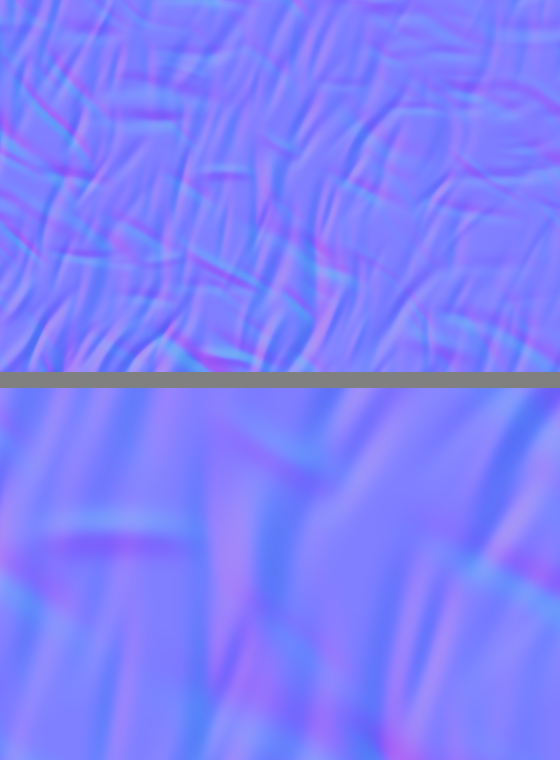
Top: the whole. Bottom: its middle third, enlarged.
Write a Shadertoy shader that draws this texture map.

```glsl
// Tangent-space normal map of crumpled cloth: soft tapered folds in locally aligned bundles.

const float FOLD_STRENGTH = 0.98;   // overall steepness of the folds
const float SLOPE_LIMIT = 0.5;      // slopes level off towards this value
const float FALLING_SHARE = 0.36;   // share of folds that descend to the right
const float VALLEY_SHARE = 0.18;    // share of folds that sink instead of rise
const float BEND = 0.9;             // largest curvature of a fold
const float WARP = 0.02;            // wobble of the fold lines
const float SWELL = 0.025;          // slope of the broad undulation
const vec2 BASE_TILT = vec2(0.0, 0.004);
const vec2 STEEP_ANGLES = vec2(0.72, 1.72);     // rising folds, radians
const vec2 FALLING_ANGLES = vec2(-1.2, -0.2);   // falling folds, radians
const vec2 LEVEL_ANGLES = vec2(-0.35, 0.3);     // nearly level folds, radians

// Sine hash: three random values from a cell and a seed
vec3 hash3(vec2 cell, float seed) {
    vec3 q = vec3(dot(cell, vec2(127.1, 311.7)),
                  dot(cell, vec2(269.5, 183.3)),
                  dot(cell, vec2(419.2, 371.9)));
    return fract(sin(q + seed * 17.31) * 43758.5453);
}

// Smooth value noise, two channels
vec2 noise2(vec2 p, float seed) {
    vec2 i = floor(p), f = fract(p);
    f = f * f * f * (f * (f * 6.0 - 15.0) + 10.0);
    vec2 low = mix(hash3(i, seed).xy, hash3(i + vec2(1, 0), seed).xy, f.x);
    vec2 high = mix(hash3(i + vec2(0, 1), seed).xy, hash3(i + vec2(1, 1), seed).xy, f.x);
    return mix(low, high, f.y);
}

// Height gradient of one curved fold with a Gaussian section and tapered ends
vec2 foldGradient(vec2 d, float angle, float halfLength, float width, float bend) {
    vec2 along = vec2(cos(angle), sin(angle));
    vec2 across = vec2(-along.y, along.x);
    float u = dot(d, along);
    float s = dot(d, across) - bend * u * u;
    float reach = 1.0 - u * u / (halfLength * halfLength);
    if (reach <= 0.0) return vec2(0.0);
    float section = exp(-s * s / (width * width));
    float taper = reach * reach;
    float taperSlope = -4.0 * u * reach / (halfLength * halfLength);
    return section * (-2.0 * s / width * taper * (across - 2.0 * bend * u * along)
                      + width * taperSlope * along);
}

// How crumpled the cloth is: busy at lower left, calm at upper right
float crumple(vec2 p) {
    float calm = smoothstep(-0.3, 1.5, p.x * 0.8 + p.y * 0.7 - 0.25);
    return mix(1.25, 0.6, calm) * mix(0.75, 1.25, noise2(p * 3.1, 5.0).x);
}

// Sum of the folds scattered over one grid of cells
vec2 foldLayer(vec2 p, float cellSize, float width, int count, float seed) {
    vec2 home = floor(p / cellSize);
    vec2 gradient = vec2(0.0);
    for (int y = -1; y <= 1; y++)
    for (int x = -1; x <= 1; x++) {
        vec2 cell = home + vec2(x, y);
        for (int k = 0; k < count; k++) {
            float id = seed + float(k) * 1.7;
            vec3 a = hash3(cell, id);
            vec3 b = hash3(cell, id + 31.0);
            vec2 center = (cell + a.xy) * cellSize;

            // Neighbours tend to share a direction, so that folds run in bundles
            vec2 region = noise2(center * 4.5 + 4.0, 2.0);
            float turn = mix(region.y, a.z, 0.55);
            bool falling = mix(region.x, b.x, 0.65) < mix(0.5, FALLING_SHARE, 0.8);
            bool level = fract(a.z * 5.7) < 0.1 + 0.4 * smoothstep(1.5, 2.2, center.x + center.y);
            vec2 span = level ? LEVEL_ANGLES : falling ? FALLING_ANGLES : STEEP_ANGLES;
            float angle = mix(span.x, span.y, turn);

            float halfLength = cellSize * mix(0.6, 0.98, b.y);
            float foldWidth = width * mix(0.85, 1.25, fract(b.x * 7.3));
            float bend = BEND * (fract(a.z * 9.1) * 2.0 - 1.0);
            float strength = mix(0.09, 0.46, b.z * b.z) * crumple(center);
            strength *= fract(b.y * 11.7) < VALLEY_SHARE ? -1.0 : 1.0;
            gradient += strength * foldGradient(p - center, angle, halfLength, foldWidth, bend);
        }
    }
    return gradient;
}

void mainImage(out vec4 fragColor, in vec2 fragCoord) {
    vec2 p = fragCoord / iResolution.y;

    // Gentle wobble of the fold lines
    vec2 q = p + WARP * (noise2(p * 5.0, 9.0) - 0.5) * 2.0;

    // Large, medium and fine folds
    vec2 gradient = foldLayer(q, 0.29, 0.023, 2, 1.0)
                  + foldLayer(q, 0.20, 0.018, 3, 12.0)
                  + foldLayer(q, 0.13, 0.014, 2, 23.0);
    gradient *= FOLD_STRENGTH;
    gradient *= inversesqrt(1.0 + dot(gradient, gradient) / (SLOPE_LIMIT * SLOPE_LIMIT));

    // Broad undulation of the cloth
    gradient += SWELL * (noise2(p * 4.0, 41.0) * 2.0 - 1.0) - BASE_TILT;

    // Encode the normal with green pointing down
    vec3 normal = normalize(vec3(-gradient, 1.0));
    fragColor = vec4(0.5 + 0.5 * normal * vec3(1.0, -1.0, 1.0), 1.0);
}
```
